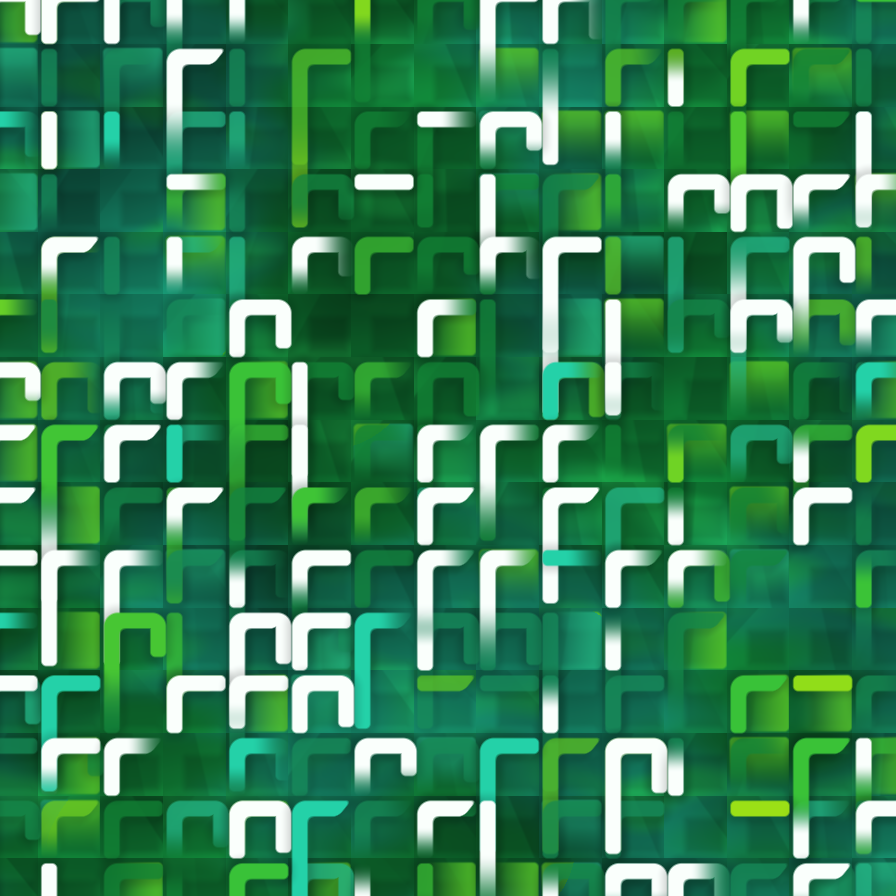
Give the GLSL for this pattern, as a WebGL 1 fragment shader.

```glsl
precision highp float;
// Folded green tiles with rounded hooks, arches and bars hanging from a grid.
// Each cell draws a muted glyph and sometimes a bright one; strokes are
// rounded-box distances that fade along their length over a noisy ground.
uniform vec2 u_resolution;

float hash(vec2 p) {
  vec3 q = fract(p.xyx * vec3(0.1031, 0.1030, 0.0973));
  q += dot(q, q.yzx + 33.33);
  return fract((q.x + q.y) * q.z);
}

float cornerSlope(vec2 corner, vec2 offset) {
  float angle = 6.2832 * hash(corner);
  return dot(vec2(cos(angle), sin(angle)), offset);
}

// Gradient noise, roughly -0.7 to 0.7
float noise(vec2 p) {
  vec2 i = floor(p), f = fract(p), e = vec2(1.0, 0.0);
  vec2 u = f * f * f * (f * (f * 6.0 - 15.0) + 10.0);
  return mix(
    mix(cornerSlope(i, f), cornerSlope(i + e, f - e), u.x),
    mix(cornerSlope(i + e.yx, f - e.yx), cornerSlope(i + 1.0, f - 1.0), u.x), u.y);
}

// Distance to a rounded box between two corners
float bar(vec2 q, vec2 a, vec2 b) {
  vec2 d = abs(q - 0.5 * (a + b)) - 0.5 * (b - a) + 0.08;
  return length(max(d, 0.0)) + min(max(d.x, d.y), 0.0) - 0.08;
}

// Distance to the glyph of a cell (x) and its fade along the stroke (y)
vec2 glyph(vec2 q, vec2 key) {
  float kind = hash(key + 3.1);
  float mode = hash(key + 17.7);
  float drop = hash(key + 8.3) < 0.36 ? 1.85 : 0.92;
  float slant = 0.8 * step(0.55, hash(key + 5.9)) * smoothstep(0.4, 0.7, q.x);
  float leg = bar(q, vec2(0.0), vec2(0.25, drop));
  float top = bar(q + vec2(slant * max(q.y, 0.0), 0.0), vec2(0.0), vec2(0.94, 0.25));
  float rightLeg = bar(q, vec2(0.74, 0.0), vec2(0.99, 0.6 + 0.3 * mode));

  float d = leg;
  if (kind > 0.38) {
    float h = max(0.12 - abs(leg - top), 0.0);
    d = min(leg, top) - h * h * 2.0;
    d = max(d, length(max(0.22 - q, 0.0)) - 0.22);
  }
  if (kind > 0.76) {
    d = min(d, rightLeg);
    d = max(d, length(max(vec2(q.x - 0.77, 0.22 - q.y), 0.0)) - 0.22);
  }
  if (kind > 0.92) d = top;

  float along = q.y / drop;
  float fade = mode < 0.5 ? smoothstep(0.45, 1.05, along) : 0.0;
  if (kind < 0.38 && mode > 0.7) fade = 1.0 - smoothstep(0.0, 0.6, along);
  if (kind > 0.38) fade = max(fade, smoothstep(0.35, 1.05, q.x) * step(0.65, fract(mode * 7.0)));
  return vec2(d, fade);
}

// Tiles: regional hue, soft streaks, folds, recesses and coloured washes
vec3 ground(vec2 p, vec2 id, vec2 f) {
  float region = noise(p * 0.23 + 4.0);
  float streak = noise(p * vec2(0.45, 1.0) + 0.8 * hash(id) + 20.0);
  vec3 col = mix(vec3(0.05, 0.40, 0.17), vec3(0.07, 0.44, 0.34),
                 smoothstep(-0.25, 0.2, region + 0.4 * streak));
  col = mix(col, vec3(0.10, 0.58, 0.25), 0.7 * smoothstep(0.05, 0.45, streak));
  col *= 1.0 + 0.4 * noise(p * 0.3 + 71.0) + 0.16 * (hash(id + 6.0) - 0.5);
  float fold = f.x + (hash(id + 9.0) - 0.5) * 2.0 * f.y;
  col *= 0.88 + 0.2 * smoothstep(0.0, 0.9, f.y);
  col *= 1.0 + 0.3 * smoothstep(0.48, 0.54, fold) * (hash(id + 2.0) - 0.55);
  float recess = bar(f, vec2(0.3, 0.32), vec2(0.98, 0.95));
  col *= 1.0 - 0.16 * (1.0 - smoothstep(-0.12, 0.05, recess));
  // Some tiles glow from one side
  float side = hash(id + 12.0) < 0.5 ? f.x : 1.0 - f.y;
  float wash = smoothstep(0.05, 1.0, side) * step(0.74, hash(id + 14.0) + 0.3 * noise(id * 0.31));
  float hue = hash(id + 16.0) + 0.6 * region;
  vec3 tint = hue < 0.6 ? vec3(0.36, 0.80, 0.16) : vec3(0.14, 0.70, 0.50);
  float panel = bar(f, vec2(0.04, 0.06), vec2(1.0, 0.98));
  return mix(col, tint, 0.75 * wash * (1.0 - smoothstep(-0.03, 0.02, panel)));
}

// Muted greens for the lower layer, white, lime and turquoise above
vec3 strokeColour(float pick, float region, float bright) {
  vec3 lime = mix(vec3(0.22, 0.76, 0.22), vec3(0.68, 0.90, 0.06), pow(fract(pick * 13.0), 2.0));
  if (bright > 0.5) {
    if (pick < 0.73) return vec3(0.98, 1.0, 0.99);
    return pick + region * 0.4 < 0.87 ? lime : vec3(0.14, 0.82, 0.66);
  }
  if (pick < 0.16) return mix(lime, vec3(0.2, 0.7, 0.2), 0.4);
  if (pick < 0.28) return vec3(0.14, 0.72, 0.53);
  return mix(vec3(0.07, 0.52, 0.21), vec3(0.09, 0.55, 0.36),
             smoothstep(-0.2, 0.2, region));
}

void main() {
  vec2 uv = gl_FragCoord.xy / u_resolution.y;
  vec2 p = vec2(uv.x, 1.0 - uv.y) * 14.3 + vec2(0.4, 0.3);
  vec2 id = floor(p);
  float soft = 14.3 / u_resolution.y + 0.015;
  vec3 col = ground(p, id, p - id);

  for (int layer = 0; layer < 2; layer++) {
    float bright = float(layer);
    for (int dy = -1; dy <= 1; dy++) {
      for (int dx = -1; dx <= 1; dx++) {
        vec2 cell = id + vec2(float(dx), float(dy));
        vec2 key = cell + 71.0 * bright;
        if (hash(key + 31.0) > mix(0.75, 0.54, bright)) continue;
        float region = noise(cell * 0.23 + 4.0);
        vec3 ink = strokeColour(hash(key + 43.0), region, bright);
        vec2 g = glyph(p - cell - vec2(0.06, 0.08), key);
        // Soft shadow, then the stroke tinted towards green as it fades
        float shade = 1.0 - smoothstep(-0.05, 0.2, g.x);
        col *= 1.0 - 0.17 * shade * (1.0 - g.y);
        ink = mix(ink, vec3(0.12, 0.66, 0.44), 0.45 * g.y * bright);
        float cover = clamp(0.5 - g.x / soft, 0.0, 1.0);
        col = mix(col, ink, cover * (1.0 - g.y) * mix(0.75, 1.0, bright));
      }
    }
  }
  gl_FragColor = vec4(col, 1.0);
}
```
